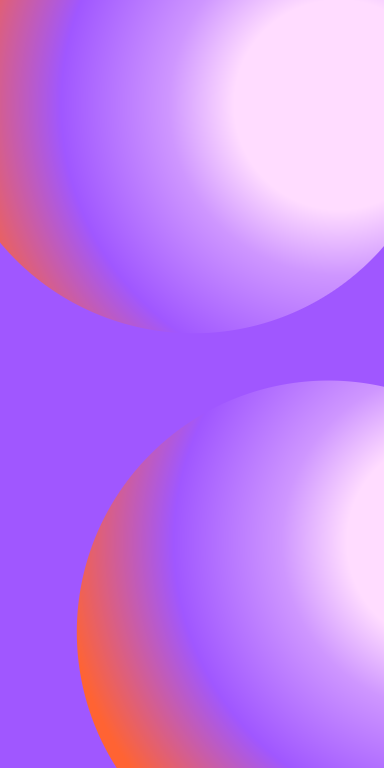
This background is drawn by a Shadertoy shader. Its source:

```glsl
// Two large glowing spheres, shaded from pink through violet to orange, on a violet ground.

const vec3 VIOLET = vec3(0.627, 0.341, 1.0);
const vec3 LAVENDER = vec3(0.81, 0.59, 1.0);
const vec3 PINK = vec3(1.0, 0.863, 1.0);
const vec3 ORANGE = vec3(1.0, 0.39, 0.2);

// Piecewise linear ramp over the distance from the glow centre
vec3 glowRamp(float d) {
    vec3 color = mix(PINK, LAVENDER, clamp((d - 0.273) / 0.170, 0.0, 1.0));
    color = mix(color, VIOLET, clamp((d - 0.443) / 0.281, 0.0, 1.0));
    return mix(color, ORANGE, clamp((d - 0.724) / 0.299, 0.0, 1.0));
}

// Disc filled with a radial gradient around an off-centre glow
vec3 addSphere(vec3 base, vec2 p, vec2 center, vec2 glow, float pixel) {
    float edge = length(p - center) - 0.655;
    float coverage = clamp(0.5 - edge / pixel, 0.0, 1.0);
    return mix(base, glowRamp(length(p - glow)), coverage);
}

void mainImage(out vec4 fragColor, in vec2 fragCoord) {
    // One unit is the canvas width
    vec2 p = fragCoord / iResolution.x;
    float pixel = 1.0 / iResolution.x;

    // Upper sphere, then lower sphere
    vec3 color = addSphere(VIOLET, p, vec2(0.504, 1.787), vec2(0.883, 1.727), pixel);
    color = addSphere(color, p, vec2(0.855, 0.354), vec2(1.177, 0.589), pixel);

    fragColor = vec4(color, 1.0);
}
```
